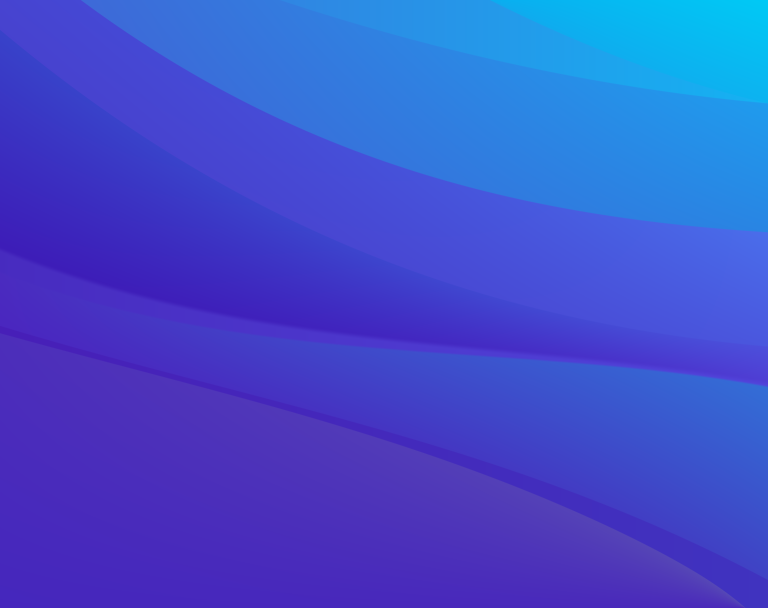
A Shadertoy shader for this background:

```glsl
// Overlapping sheets of cyan, blue and violet with long sweeping edges.
// Each edge is a cubic through four evenly spaced depths; each sheet is a
// four-corner gradient stretched between its upper and lower edge.

// Cubic through depths d at x = 0, 1/3, 2/3 and 1.
float edgeCurve(vec4 d, float x) {
    float s = 3.0 * x;
    vec3 first = d.yzw - d.xyz;
    vec2 second = first.yz - first.xy;
    float third = second.y - second.x;
    return d.x + s * (first.x + (s - 1.0) * (second.x / 2.0 + (s - 2.0) * third / 6.0));
}

// Gradient between two edges; bend delays the change from left to right.
vec3 sheet(vec3 topLeft, vec3 topRight, vec3 lowLeft, vec3 lowRight,
           float upper, float lower, vec2 p, float bend) {
    float across = pow(p.x, bend);
    float down = clamp((p.y - upper) / max(lower - upper, 0.001), 0.0, 1.0);
    return mix(mix(topLeft, topRight, across), mix(lowLeft, lowRight, across), down);
}

// Smooth coverage of everything below an edge.
float below(float edge, float depth, float blur) {
    return smoothstep(-blur, blur, depth - edge);
}

void mainImage(out vec4 fragColor, in vec2 fragCoord) {
    vec2 uv = fragCoord / iResolution.xy;
    vec2 p = vec2(uv.x, 1.0 - uv.y); // y is depth below the top
    float blur = 0.8 / iResolution.y;

    // Edges, from the top down
    float cyanEdge   = edgeCurve(vec4(-0.557, -0.230, 0.018, 0.170), p.x);
    float skyEdge    = edgeCurve(vec4(-0.180, -0.013, 0.105, 0.170), p.x);
    float blueEdge   = edgeCurve(vec4(-0.107, 0.177, 0.325, 0.382), p.x);
    float violetEdge = edgeCurve(vec4(0.049, 0.333, 0.497, 0.570), p.x);
    float indigoEdge = edgeCurve(vec4(0.410, 0.528, 0.579, 0.631), p.x);
    float rimEdge    = edgeCurve(vec4(0.448, 0.551, 0.589, 0.636), p.x);
    float waveEdge   = edgeCurve(vec4(0.536, 0.651, 0.774, 0.954), p.x);
    float shadeEdge  = edgeCurve(vec4(0.548, 0.661, 0.798, 1.008), p.x)
                     + 0.03 * pow(p.x, 24.0);

    // Sheet colours
    vec3 cyan = sheet(vec3(0.10, 0.49, 0.90), vec3(0.00, 0.79, 0.96),
                      vec3(0.08, 0.60, 0.92), vec3(0.05, 0.70, 0.94),
                      0.0, cyanEdge, p, 1.0);
    vec3 sky = mix(vec3(0.25, 0.42, 0.85), vec3(0.08, 0.70, 0.95), p.x);
    vec3 blue = sheet(vec3(0.25, 0.41, 0.84), vec3(0.12, 0.61, 0.93),
                      vec3(0.25, 0.40, 0.84), vec3(0.16, 0.52, 0.89),
                      skyEdge, blueEdge, p, 1.0);
    vec3 violet = sheet(vec3(0.27, 0.28, 0.83), vec3(0.29, 0.43, 0.92),
                        vec3(0.28, 0.26, 0.81), vec3(0.29, 0.34, 0.87),
                        blueEdge, violetEdge, p, 2.0);
    vec3 indigo = sheet(vec3(0.22, 0.26, 0.79), vec3(0.30, 0.31, 0.86),
                        vec3(0.24, 0.11, 0.72), vec3(0.31, 0.24, 0.83),
                        violetEdge, indigoEdge, p, 2.0);
    vec3 rim = mix(vec3(0.28, 0.17, 0.75), vec3(0.32, 0.27, 0.86), p.x);
    vec3 wave = sheet(vec3(0.29, 0.17, 0.75), vec3(0.20, 0.43, 0.84),
                      vec3(0.29, 0.15, 0.75), vec3(0.25, 0.26, 0.77),
                      rimEdge, waveEdge, p, 1.0);
    vec3 shade = mix(vec3(0.28, 0.12, 0.72), vec3(0.25, 0.20, 0.75), p.x);
    vec3 ground = sheet(vec3(0.30, 0.18, 0.73), vec3(0.34, 0.29, 0.71),
                        vec3(0.27, 0.15, 0.74), vec3(0.29, 0.16, 0.73),
                        shadeEdge, 1.0, p, 1.0);

    // Stack the sheets downwards
    vec3 color = mix(cyan, sky, below(cyanEdge, p.y, blur));
    color = mix(color, blue, below(skyEdge, p.y, blur));
    color = mix(color, violet, below(blueEdge, p.y, blur));
    color = mix(color, indigo, below(violetEdge, p.y, blur));
    color = mix(color, rim, below(indigoEdge, p.y, blur + 0.004));
    color = mix(color, wave, below(rimEdge, p.y, blur + 0.001));
    color = mix(color, shade, below(waveEdge, p.y, blur));
    color = mix(color, ground, below(shadeEdge, p.y, blur));
    fragColor = vec4(color, 1.0);
}
```
